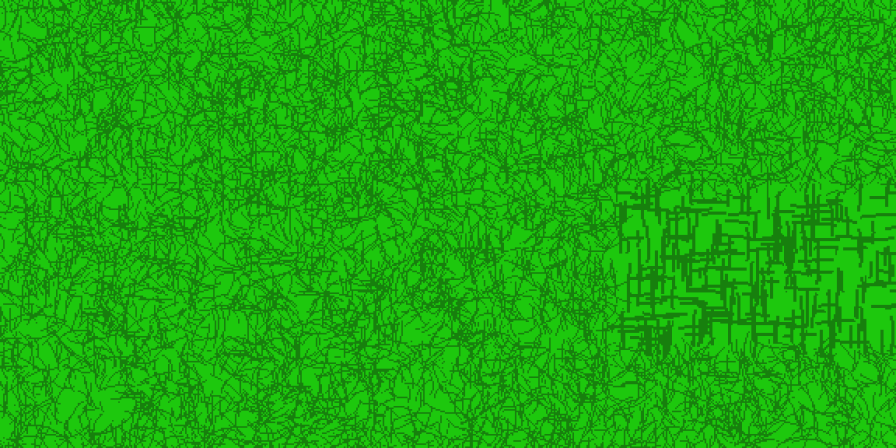
This texture is drawn by a WebGL 2 fragment shader. Its source:

```glsl
#version 300 es
precision highp float;
precision highp int;
// Dense tangle of thin dark grass strokes, stepped on a fine grid, over bright green.

#define GRID 288.0        // stepped grid rows per canvas height
#define CELL 26.0         // stroke cell size in grid units
#define LAYERS 24         // overlapping stroke layers
#define CLUMP_SIZE 34.0   // size of dense and sparse areas
#define KEEP_SPARSE 0.5   // share of strokes in sparse areas
#define KEEP_DENSE 1.18   // share of strokes in dense areas
#define BEND 0.5          // strongest stroke curvature
#define COARSE_KEEP 0.52  // share of strokes in the coarse patch
#define BRIGHT vec3(0.112, 0.785, 0.050)
#define DARK vec3(0.090, 0.500, 0.050)

uniform vec2 u_resolution;
out vec4 outColor;

const float HALF_PI = 1.5707963;

// Integer hash of three coordinates
uvec3 hash3(ivec3 k) {
    uvec3 v = uvec3(k + 4096) * 1664525u + 1013904223u;
    v.x += v.y * v.z; v.y += v.z * v.x; v.z += v.x * v.y;
    v ^= v >> 16u;
    v.x += v.y * v.z; v.y += v.z * v.x; v.z += v.x * v.y;
    return v ^ (v >> 16u);
}

float lattice(ivec2 c) {
    return float(hash3(ivec3(c, 777)).x >> 16u) / 65535.0;
}

float valueNoise(vec2 p) {
    ivec2 c = ivec2(floor(p));
    vec2 f = fract(p);
    f = f * f * (3.0 - 2.0 * f);
    return mix(mix(lattice(c), lattice(c + ivec2(1, 0)), f.x),
               mix(lattice(c + ivec2(0, 1)), lattice(c + ivec2(1, 1)), f.x), f.y);
}

// Area of thicker, upright and level strokes at the lower right
bool inCoarsePatch(vec2 p) {
    vec2 q = abs(p / GRID - vec2(1.72, 0.40)) - vec2(0.34, 0.17);
    return max(q.x, q.y) < 0.0;
}

// True where one curved stroke covers the grid point
bool strokeHit(vec2 p, ivec2 cell, int layer, vec2 shift, float keep) {
    uvec3 h = hash3(ivec3(cell, layer));
    vec3 a = vec3(h >> 16u) / 65535.0;
    vec3 b = vec3(h & 65535u) / 65535.0;
    vec2 center = (vec2(cell) + a.xy) * CELL - shift;
    bool coarse = inCoarsePatch(center);
    if (b.x > keep * (coarse ? COARSE_KEEP : 1.0)) return false;

    // Mostly steep, with some level strokes
    float lean = 2.0 * a.z - 1.0;
    float angle = HALF_PI * (1.0 + sign(lean) * pow(abs(lean), 1.3));
    float bend = BEND * (2.0 * b.z - 1.0);
    float width = 1.0;
    if (coarse) {
        angle = HALF_PI * round(angle / HALF_PI) + 0.08 * lean;
        bend *= 0.2;
        width = 2.0;
    }
    vec2 dir = vec2(cos(angle), sin(angle));
    float halfLength = 0.5 * CELL * mix(0.4, 1.0, b.y);
    vec2 d = p - center;
    float along = dot(d, dir);
    float across = dot(d, vec2(-dir.y, dir.x));
    across += bend * (along * along / halfLength - 0.33 * halfLength);
    float halfWidth = 0.5 * width * max(abs(dir.x), abs(dir.y));
    return abs(along) < halfLength && abs(across) < halfWidth;
}

// 1 on a stroke, 0 on open ground, for one grid square
float strokeMask(vec2 square) {
    vec2 p = square + 0.5;
    float clump = valueNoise(p / CLUMP_SIZE);
    float keep = mix(KEEP_SPARSE, KEEP_DENSE, clump);
    for (int layer = 0; layer < LAYERS; layer++) {
        vec2 shift = fract(float(layer) * vec2(0.7549, 0.5698)) * CELL;
        ivec2 first = ivec2(floor((p + shift) / CELL - 0.5));
        for (int n = 0; n < 4; n++) {
            if (strokeHit(p, first + ivec2(n & 1, n >> 1), layer, shift, keep)) return 1.0;
        }
    }
    return 0.0;
}

void main() {
    // Blend the four nearest grid squares over the pixel footprint
    float footprint = min(GRID / u_resolution.y, 1.0);
    vec2 g = gl_FragCoord.xy / u_resolution.y * GRID - 0.5;
    vec2 base = floor(g);
    vec2 w = clamp((g - base - 0.5) / footprint + 0.5, 0.0, 1.0);
    float low = mix(strokeMask(base), strokeMask(base + vec2(1.0, 0.0)), w.x);
    float high = mix(strokeMask(base + vec2(0.0, 1.0)), strokeMask(base + 1.0), w.x);
    outColor = vec4(mix(BRIGHT, DARK, mix(low, high, w.y)), 1.0);
}
```
